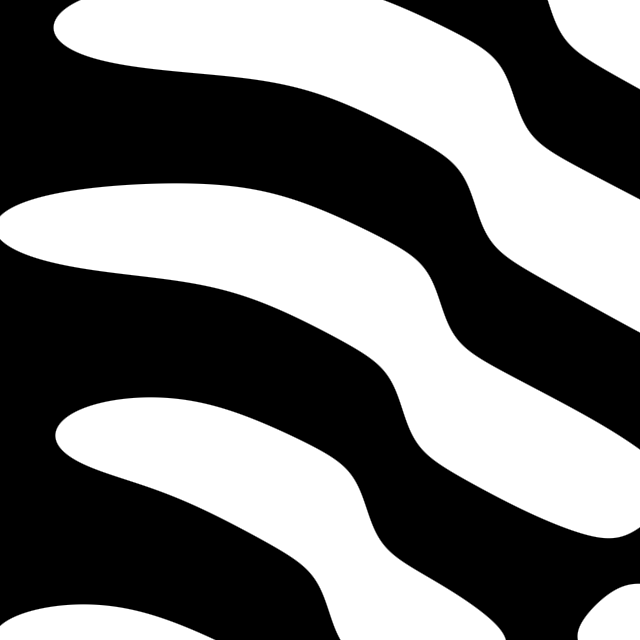
This pattern is drawn by a WebGL 2 fragment shader. Its source:

```glsl
#version 300 es
precision highp float;
// Broad white bands on black that sag to the right and drop over a slanted kink.
// A cosine wave across the bands is thresholded; the threshold rises to round off
// the band ends, and the wave flips sign across a diagonal seam at lower right.

uniform vec2 u_resolution;
out vec4 fragColor;

const float TAU = 6.2831853;
const vec3 GROUND = vec3(0.0);
const vec3 BAND = vec3(1.0);

const float PERIOD = 0.319;      // vertical distance between bands
const float SHEAR = 0.36;        // sideways slip of the kink per unit of depth
const float SEAM_OFFSET = 1.85;  // seam line: x + depth = SEAM_OFFSET

// Smooth ramp: flat before start, slope one after it.
float softRamp(float x, float start, float softness) {
    return softness * log(1.0 + exp((x - start) / softness));
}

// Smooth step from 0 to 1 centred on middle.
float softStep(float x, float middle, float softness) {
    return 0.5 + 0.5 * tanh((x - middle) / softness);
}

// Depth of a band's centre line: level, then sloping, with one steep drop.
float bandProfile(float along) {
    float slope = 0.45 * softRamp(along, 0.521, 0.065);
    float kink = 0.094 * softStep(along, 0.859, 0.047);
    return 0.358 + slope + kink;
}

// Periodic wave, one at the band centres and minus one between them.
float bandWave(vec2 q) {
    float along = q.x + SHEAR * q.y;
    return cos(TAU * (q.y - bandProfile(along)) / PERIOD);
}

// Threshold rise that closes the bands at staggered tips on the left.
float leftTips(vec2 q, float fade) {
    float tip = 0.04 + 0.05 * cos(TAU * q.y / 0.66);
    return 0.9 * exp((tip - q.x) / fade);
}

// Positive inside the bands, negative on the ground.
float bandField(vec2 q) {
    float seam = q.x + q.y - SEAM_OFFSET;
    float flip = -tanh(seam / 0.143);
    float seamGap = 0.32 * exp(-pow(seam / 0.18, 2.0));
    float threshold = 0.1 - 0.25 * q.x + leftTips(q, 0.11) + seamGap;
    return flip * bandWave(q) - threshold;
}

// Coverage of the positive side of a field, one pixel soft.
float coverage(float field) {
    return clamp(0.5 + field / max(fwidth(field), 1e-6), 0.0, 1.0);
}

void main() {
    vec2 p = gl_FragCoord.xy / min(u_resolution.x, u_resolution.y);
    vec2 q = vec2(p.x, 1.0 - p.y);  // depth grows downward
    fragColor = vec4(mix(GROUND, BAND, coverage(bandField(q))), 1.0);
}
```
